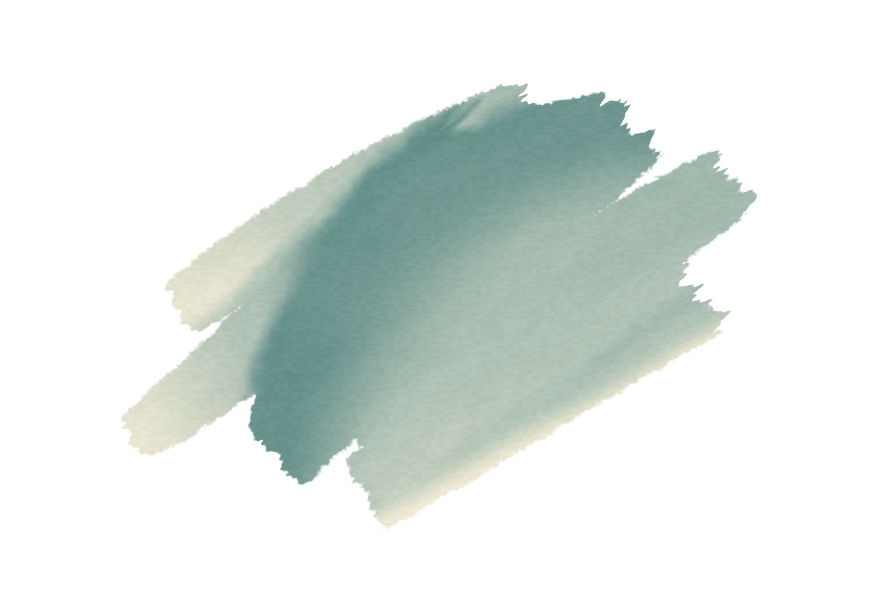
Write a Shadertoy shader that draws this background.

```glsl
#define CREAM vec3(0.93, 0.91, 0.83)
#define SAGE vec3(0.69, 0.76, 0.71)
#define TEAL vec3(0.39, 0.56, 0.54)
#define CORNER 0.022
#define BLEED 0.045
#define WASH 0.045
#define RAGGED 0.05
#define GRAIN 0.035

float hash(vec2 p) {
    p = fract(p * vec2(0.1031, 0.1137));
    p += dot(p, p.yx + 33.33);
    return fract((p.x + p.y) * p.x * 7.31);
}

float noise(vec2 p) {
    vec2 i = floor(p), f = fract(p);
    f *= f * (3.0 - 2.0 * f);
    return mix(mix(hash(i), hash(i + vec2(1, 0)), f.x),
               mix(hash(i + vec2(0, 1)), hash(i + vec2(1, 1)), f.x), f.y);
}

float fbm(vec2 p) {
    float sum = 0.0, amp = 0.5;
    for (int i = 0; i < 5; i++) {
        sum += amp * noise(p);
        p = mat2(1.6, 1.2, -1.2, 1.6) * p + 17.3;
        amp *= 0.5;
    }
    return sum;
}

// Lay one brush stroke; paint holds coverage (x) and tone (y).
// widths: half width at both ends; tones: tone at both ends;
// bow: rise of the upper side; fade: loss of tone to the lower side.
void stroke(inout vec2 paint, vec2 p, vec2 a, vec2 b, vec2 widths,
            vec2 tones, float bow, float fade) {
    float len = length(b - a);
    vec2 dir = (b - a) / len;
    float s = dot(p - a, dir);
    float v = dot(p - a, vec2(-dir.y, dir.x));
    float u = clamp(s / len, 0.0, 1.0);
    float rise = bow * 4.0 * u * (1.0 - u);
    float width = mix(widths.x, widths.y, u);

    // Bristle marks at the ends, slight wobble along the sides
    float bristles = noise(vec2(v * 65.0 + 40.0, s * 9.0 + 30.0 * a.x + 20.0)) - 0.5;
    bristles += 0.4 * (noise(vec2(v * 210.0 + 90.0, s * 25.0 + 50.0)) - 0.5);
    float ends = max(-s, s - len) + bristles * RAGGED * mix(0.4, 1.0, u);
    float sides = max(v - rise, -v) - width + 0.006 * (noise(p * 45.0) - 0.5);
    vec2 q = vec2(ends, sides) + CORNER;
    float d = length(max(q, 0.0)) + min(max(q.x, q.y), 0.0) - CORNER;

    // Crisp coverage, with a dry fringe of paper grain
    float dry = d + 0.006 * (noise(p * 190.0) - 0.5);
    float edge = 1.2 / iResolution.y + 0.001;
    paint.x = max(paint.x, smoothstep(edge, -edge, dry));

    // Tone bleeds beyond the stroke into wet paint
    float tone = mix(tones.x, tones.y, u) - fade * smoothstep(0.0, 0.2, rise - v);
    float wet = d + WASH * (fbm(p * 9.0 + 5.0) - 0.5);
    paint.y = mix(paint.y, clamp(tone, 0.0, 1.0), smoothstep(BLEED, -0.005, wet));
}

void mainImage(out vec4 fragColor, in vec2 fragCoord) {
    vec2 p = fragCoord / iResolution.y;
    p.x += 0.5 * (1.497 - iResolution.x / iResolution.y);

    // Pale strokes first, the dark sweep last
    vec2 paint = vec2(0.0, 0.1);
    stroke(paint, p, vec2(0.297, 0.480), vec2(0.902, 0.838),
           vec2(0.049, 0.040), vec2(0.12, 0.56), 0.031, 0.0);
    stroke(paint, p, vec2(0.223, 0.262), vec2(0.820, 0.727),
           vec2(0.043, 0.117), vec2(0.08, 1.20), 0.0, 0.0);
    stroke(paint, p, vec2(0.609, 0.172), vec2(1.176, 0.508),
           vec2(0.070), vec2(0.42, 0.62), 0.0, 1.7);
    stroke(paint, p, vec2(0.586, 0.277), vec2(1.227, 0.703),
           vec2(0.117, 0.062), vec2(0.46, 0.58), 0.0, 0.2);
    stroke(paint, p, vec2(0.459, 0.238), vec2(1.064, 0.795),
           vec2(0.070), vec2(0.97, 0.92), 0.137, 0.42);

    // Watery blotches and streaks along the sweep
    vec2 along = mat2(0.82, -0.57, 0.57, 0.82) * p;
    float tone = paint.y + 0.16 * (fbm(along * vec2(5.0, 14.0) + 8.0) - 0.48);
    tone = clamp(tone, 0.0, 1.0);
    vec3 pigment = mix(CREAM, SAGE, smoothstep(0.0, 0.5, tone));
    pigment = mix(pigment, TEAL, clamp(2.0 * tone - 1.0, 0.0, 1.0));

    // Paper tooth
    pigment += GRAIN * (noise(p * vec2(130.0, 260.0)) - 0.5);
    fragColor = vec4(mix(vec3(1.0), pigment, paint.x), 1.0);
}
```
